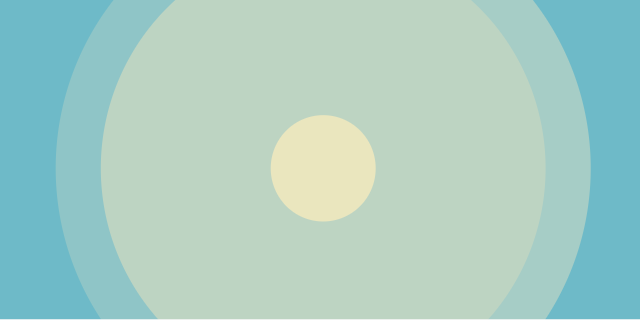
This background is drawn by a WebGL 2 fragment shader. Its source:

```glsl
#version 300 es
precision highp float;

uniform vec2 u_resolution;
out vec4 fragColor;

// Lengths are fractions of the canvas height
#define CENTER vec2(1.010, 0.474)
#define STRETCH 1.013
#define SUN_RADIUS 0.164
#define DISC_RADIUS 0.695
#define HALO_RADIUS 0.836
#define BORDER 0.0025
#define SKY vec3(0.430, 0.730, 0.783)
#define HALO_LEFT vec3(0.561, 0.773, 0.780)
#define HALO_RIGHT vec3(0.651, 0.802, 0.777)
#define DISC vec3(0.743, 0.831, 0.761)
#define SUN vec3(0.917, 0.902, 0.745)
#define BORDER_COLOR vec3(0.97)

// Antialiased coverage of the inside of a signed distance
float coverage(float dist, float pixel) {
    return clamp(0.5 - dist / pixel, 0.0, 1.0);
}

void main() {
    float pixel = 1.0 / u_resolution.y;
    vec2 canvas = vec2(2.0 * gl_FragCoord.x / u_resolution.x,
                       gl_FragCoord.y * pixel);

    // Slightly tall concentric ellipses
    vec2 p = canvas - CENTER;
    p.y /= STRETCH;
    float radius = length(p);

    // Two-tone halo, paler on the right
    vec3 halo = mix(HALO_LEFT, HALO_RIGHT, step(0.0, p.x));

    // Layers from back to front
    vec3 color = mix(SKY, halo, coverage(radius - HALO_RADIUS, pixel));
    color = mix(color, DISC, coverage(radius - DISC_RADIUS, pixel));
    color = mix(color, SUN, coverage(radius - SUN_RADIUS, pixel));

    // Thin pale line along the bottom
    color = mix(color, BORDER_COLOR, coverage(canvas.y - BORDER, pixel));

    fragColor = vec4(color, 1.0);
}
```
